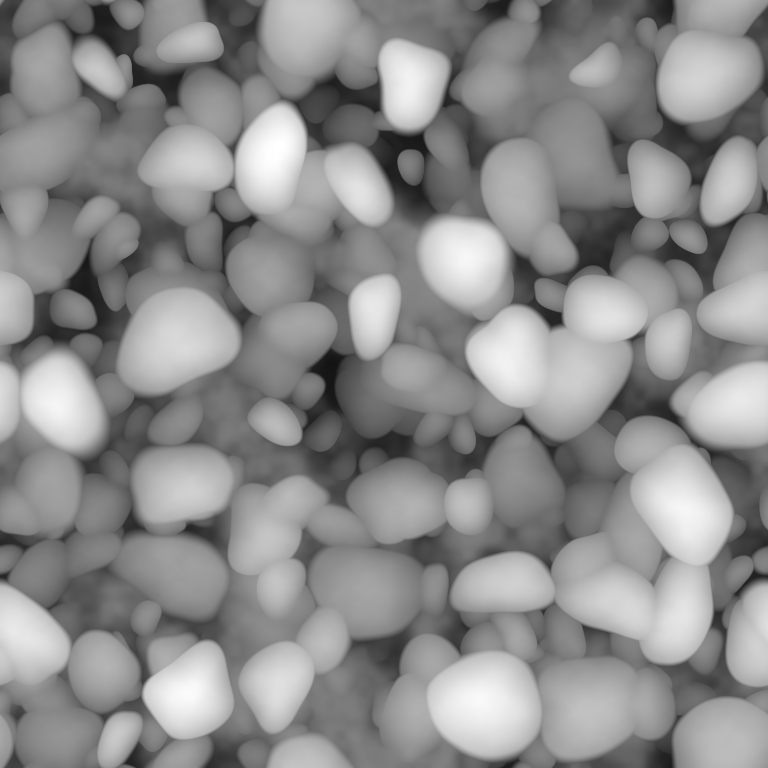
Write a WebGL 1 fragment shader that draws this texture map.

```glsl
precision highp float;
uniform vec2 u_resolution;

#define BIG_CELLS 7.0
#define MID_CELLS 10.0
#define SMALL_CELLS 17.0
#define BIG_HEIGHT vec2(0.56, 1.0)
#define MID_HEIGHT vec2(0.38, 0.80)
#define SMALL_HEIGHT vec2(0.24, 0.58)
#define GROUND_HEIGHT vec2(0.12, 0.50)
#define DOME_DROP 0.30
#define EDGE_SOFTNESS vec2(0.07, 0.32)
#define BLEND 0.035
#define MOTTLE 0.12

float hash(vec2 p) {
  return fract(sin(dot(p, vec2(127.1, 311.7))) * 43758.5453);
}

vec2 hash2(vec2 p) {
  return vec2(hash(p), hash(p + vec2(37.2, 17.9)));
}

// Value noise that wraps after a whole number of cells
float tileNoise(vec2 uv, float cells, float seed) {
  vec2 p = uv * cells;
  vec2 i = floor(p);
  vec2 f = fract(p);
  f = f * f * f * (f * (f * 6.0 - 15.0) + 10.0);
  vec2 lo = mod(i, cells) + seed;
  vec2 hi = mod(i + 1.0, cells) + seed;
  return mix(mix(hash(lo), hash(vec2(hi.x, lo.y)), f.x),
             mix(hash(vec2(lo.x, hi.y)), hash(hi), f.x), f.y);
}

float tileFbm(vec2 uv, float cells, float seed) {
  float sum = 0.0;
  float weight = 0.5;
  for (int i = 0; i < 4; i++) {
    sum += weight * tileNoise(uv, cells, seed);
    cells *= 2.0;
    weight *= 0.5;
    seed += 13.0;
  }
  return sum / 0.9375;
}

float smoothMax(float a, float b, float k) {
  float h = max(k - abs(a - b), 0.0) / k;
  return max(a, b) + h * h * k * 0.25;
}

// Height of one domed stone; p is the offset from its centre in cells
float pebble(vec2 p, vec2 id, vec2 heightRange) {
  vec2 shape = hash2(id + 3.1);
  vec2 look = hash2(id + 5.7);
  vec2 phase = 6.2832 * hash2(id + 9.3);

  float turn = 3.1416 * hash(id + 11.9);
  float c = cos(turn);
  float s = sin(turn);
  vec2 q = mat2(c, -s, s, c) * p;
  float radius = mix(0.40, 0.58, shape.x);
  q /= radius * vec2(1.0, mix(0.58, 0.95, shape.y));

  // Rounded, slightly lopsided outline
  float power = mix(2.0, 2.8, look.y);
  vec2 a = pow(abs(q) + 0.0001, vec2(power));
  float d = pow(a.x + a.y, 1.0 / power);
  float angle = atan(q.y, q.x + 0.00001);
  d *= 1.0 + 0.07 * sin(2.0 * angle + phase.x) + 0.06 * sin(3.0 * angle + phase.y);

  float blur = hash(id + 15.1);
  float soft = mix(EDGE_SOFTNESS.x, EDGE_SOFTNESS.y, blur * blur);
  float top = mix(heightRange.x, heightRange.y, look.x);
  float dome = top * (1.0 - DOME_DROP * d * d);
  float tilt = 0.07 * dot(q, vec2(cos(phase.y), sin(phase.y)));
  return (dome + tilt) * (1.0 - smoothstep(1.0 - soft, 1.0 + soft, d));
}

// Piles one wrapped grid of stones on the existing height
float addStones(float height, vec2 uv, float cells, vec2 heightRange, float seed) {
  vec2 p = uv * cells;
  vec2 base = floor(p);
  for (int y = -1; y <= 1; y++) {
    for (int x = -1; x <= 1; x++) {
      vec2 cell = base + vec2(float(x), float(y));
      vec2 id = mod(cell, cells) + seed;
      vec2 centre = cell + 0.1 + 0.8 * hash2(id);
      height = smoothMax(height, pebble(p - centre, id, heightRange), BLEND);
    }
  }
  return height;
}

void main() {
  vec2 uv = gl_FragCoord.xy / u_resolution;

  // Gentle wrapped warp keeps outlines natural
  vec2 warp = vec2(tileNoise(uv, 16.0, 41.0), tileNoise(uv, 16.0, 67.0)) - 0.5;
  vec2 st = uv + 0.012 * warp;

  float ground = smoothstep(0.2, 0.8, tileFbm(uv, 9.0, 23.0));
  float height = mix(GROUND_HEIGHT.x, GROUND_HEIGHT.y, ground);
  height = addStones(height, st, SMALL_CELLS, SMALL_HEIGHT, 101.0);
  height = addStones(height, st, MID_CELLS, MID_HEIGHT, 211.0);
  height = addStones(height, st, BIG_CELLS, BIG_HEIGHT, 307.0);

  // Broad unevenness and faint surface grain
  height += MOTTLE * (tileFbm(uv, 6.0, 83.0) - 0.5);
  height += 0.05 * (tileFbm(uv, 28.0, 59.0) - 0.5);

  gl_FragColor = vec4(vec3(clamp(height, 0.0, 1.0)), 1.0);
}
```
